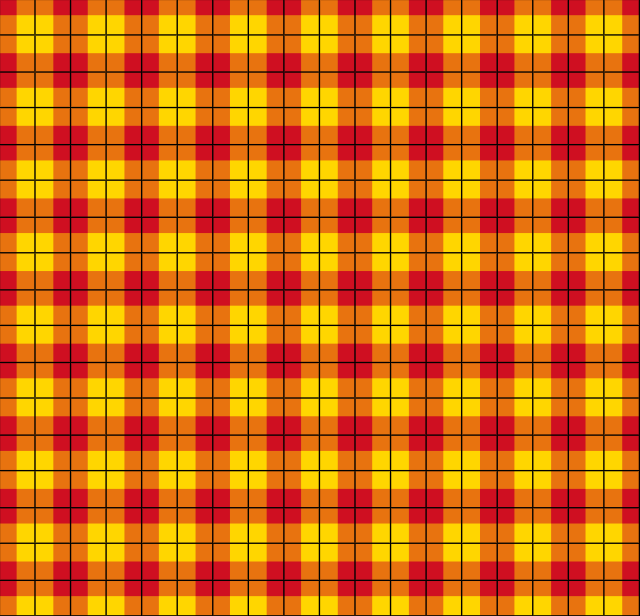
This pattern is drawn by a Shadertoy shader. Its source:

```glsl
#define REPEATS vec2(9.0, 8.483)
#define BAND_CENTER vec2(0.492, 0.471)
#define BAND_WIDTH vec2(0.516, 0.523)
#define LINE_IN_YELLOW vec2(0.492, 0.481)
#define LINE_IN_RED vec2(0.992, 0.992)
#define LINE_WIDTH vec2(0.0195, 0.0185)
#define RED vec3(0.81, 0.06, 0.13)
#define ORANGE vec3(0.91, 0.45, 0.06)
#define YELLOW vec3(1.0, 0.84, 0.0)
#define BLACK vec3(0.0)

// Share of a pixel covered by a repeating stripe, on each axis
vec2 stripeCoverage(vec2 cell, vec2 center, vec2 width, vec2 pixel) {
    vec2 offset = fract(cell - center + 0.5) - 0.5;
    vec2 low = max(offset - 0.5 * pixel, -0.5 * width);
    vec2 high = min(offset + 0.5 * pixel, 0.5 * width);
    return clamp((high - low) / pixel, 0.0, 1.0);
}

void mainImage(out vec4 fragColor, in vec2 fragCoord) {
    // Repeats counted from the upper left corner
    vec2 uv = fragCoord / iResolution.xy;
    vec2 cell = vec2(uv.x, 1.0 - uv.y) * REPEATS;
    vec2 pixel = REPEATS / iResolution.xy;

    // Crossing bands: red on red, yellow on yellow, orange where they mix
    vec2 yellow = stripeCoverage(cell, BAND_CENTER, BAND_WIDTH, pixel);
    vec3 redRow = mix(RED, ORANGE, yellow.x);
    vec3 yellowRow = mix(ORANGE, YELLOW, yellow.x);
    vec3 color = mix(redRow, yellowRow, yellow.y);

    // Thin black grid, two lines per repeat
    vec2 lines = max(stripeCoverage(cell, LINE_IN_YELLOW, LINE_WIDTH, pixel),
                     stripeCoverage(cell, LINE_IN_RED, LINE_WIDTH, pixel));
    color = mix(color, BLACK, max(lines.x, lines.y));

    fragColor = vec4(color, 1.0);
}
```
